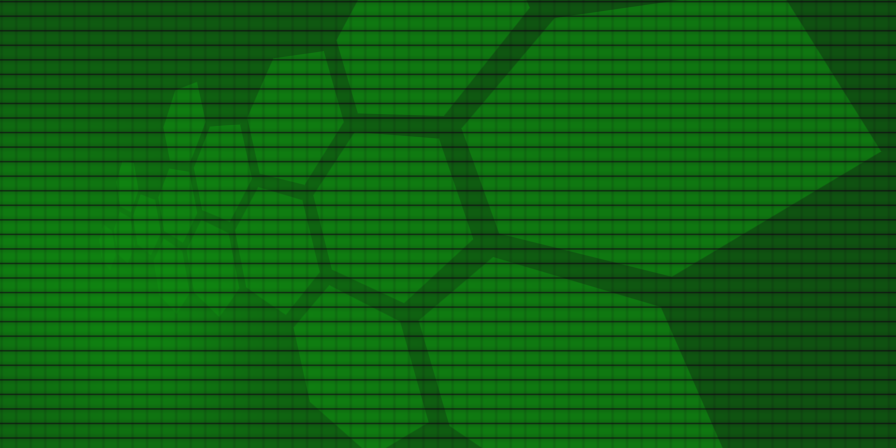
Write a Shadertoy shader that draws this background.

```glsl
// Green tiled wall with a translucent honeycomb receding to the left.
// A projective matrix maps the canvas onto a flat hexagon lattice; fine rows
// and seams shade the tiles, and Gaussian glows light the left side.

#define TILE_ROWS 30.8
#define TILE_SHIFT 0.0037
#define ROW_DARKNESS 0.56
#define SEAM_DARKNESS 0.12
#define HEX_SIZE 0.89
#define HEX_OPACITY 0.63
#define HEX_GREEN 0.54
#define WALL_GREEN 0.31
#define FAR_SQUEEZE 0.25

// Columns: one lattice step along a row, one step between rows, the origin.
const mat3 LATTICE_TO_CANVAS = mat3(
    0.0156, -0.2826, -0.367,
    0.0091,  0.4200,  0.094,
    0.8440,  0.4755,  1.000);

// Nearest hexagon centre in cube coordinates, whose sum is zero.
vec3 hexRound(vec3 cube) {
    vec3 cell = floor(cube + 0.5);
    vec3 miss = abs(cell - cube);
    if (miss.x > miss.y && miss.x > miss.z) cell.x = -cell.y - cell.z;
    else if (miss.y > miss.z) cell.y = -cell.x - cell.z;
    else cell.z = -cell.x - cell.y;
    return cell;
}

// Zero at a cell centre, one on the border between cells.
float hexDistance(vec3 offset) {
    vec3 side = abs(offset - offset.yzx);
    return max(side.x, max(side.y, side.z));
}

// Which cells of the ragged honeycomb are filled.
bool isFilled(float column, float row) {
    if (row == 1.0) return column >= 0.0 && column <= 1.0;
    if (row == 0.0) return column >= -3.0 && column <= 1.0;
    if (row == -1.0) return column >= -6.0 && column <= 0.0;
    return row == -2.0 && abs(column + 4.0) == 1.0;
}

float honeycomb(vec2 p) {
    // The far end is squeezed toward mid height.
    p.y += FAR_SQUEEZE * (p.y - 0.5) * (1.0 - smoothstep(0.2, 0.6, p.x));
    vec3 projected = inverse(LATTICE_TO_CANVAS) * vec3(p, 1.0);
    vec2 lattice = projected.xy / projected.z;
    vec3 cube = vec3(lattice.x, -lattice.y, lattice.y - lattice.x);
    vec3 cell = hexRound(cube);
    float d = hexDistance(cube - cell);
    float blur = clamp(0.7 * fwidth(d), 0.0001, 0.1);
    float inside = 1.0 - smoothstep(-blur, blur, d - HEX_SIZE);
    return isFilled(cell.x, -cell.y) ? inside : 0.0;
}

float glow(vec2 p, vec2 center, vec2 size) {
    vec2 offset = (p - center) / size;
    return exp(-dot(offset, offset));
}

float wallGreen(vec2 p) {
    float broad = 0.10 * glow(p, vec2(0.30, 0.65), vec2(1.00, 0.60));
    float leftSpot = 0.08 * glow(p, vec2(0.05, 0.53), vec2(0.28, 0.30));
    float lowSpot = 0.08 * glow(p, vec2(0.33, 0.76), vec2(0.20, 0.28));
    return WALL_GREEN + broad + leftSpot + lowSpot;
}

// Dark horizontal grooves and faint vertical seams.
float tileShade(vec2 p) {
    vec2 tile = (p - TILE_SHIFT) * TILE_ROWS;
    vec2 toEdge = abs(fract(tile + 0.5) - 0.5);
    float pixel = TILE_ROWS / iResolution.y;
    float groove = 1.0 - smoothstep(0.0, 0.05 + 0.8 * pixel, toEdge.y);
    float seam = 1.0 - smoothstep(0.0, 0.12 + 0.7 * pixel, toEdge.x);
    float bevel = 0.91 + 0.10 * smoothstep(0.05, 0.40, toEdge.y);
    return bevel * (1.0 - ROW_DARKNESS * groove) * (1.0 - SEAM_DARKNESS * seam);
}

void mainImage(out vec4 fragColor, in vec2 fragCoord) {
    // Heights are measured downward from the top, in canvas heights.
    vec2 p = vec2(fragCoord.x, iResolution.y - fragCoord.y) / iResolution.y;
    p.x *= 2.0 * iResolution.y / iResolution.x;

    float green = mix(wallGreen(p), HEX_GREEN, HEX_OPACITY * honeycomb(p));
    green *= tileShade(p);
    fragColor = vec4(0.06, green, 0.068, 1.0);
}
```
